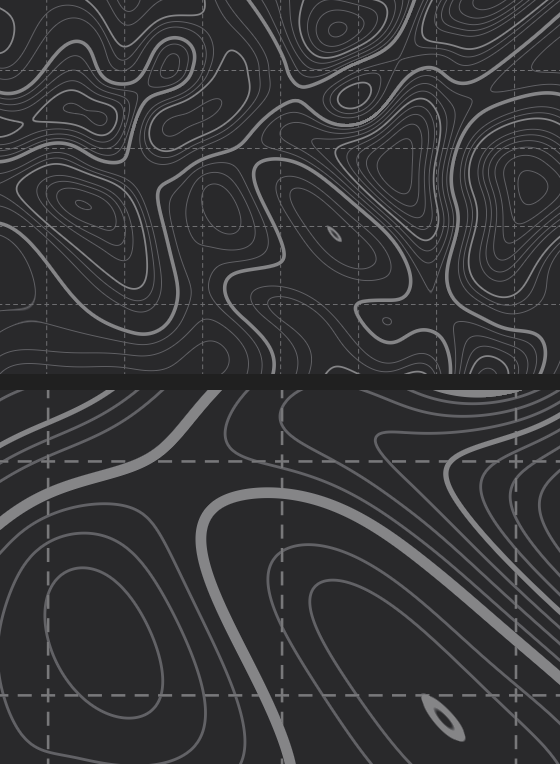
Top: the whole. Bottom: its middle third, enlarged.
A Shadertoy shader for this pattern:

```glsl
// Dark topographic map: grey contour lines of three weights under a dashed survey grid.

#define RELIEF_SCALE 2.8      // hills per canvas height
#define WARP 0.26             // bending of the relief
#define LEVEL_STEP 0.06       // height between contours
#define THIN_WIDTH 0.0025
#define MEDIUM_WIDTH 0.0047
#define THICK_WIDTH 0.0096
#define GRID_CELL 0.2085
#define GRID_ORIGIN vec2(0.125, 0.186)
#define GRID_WIDTH 0.0023
#define DASHES_PER_CELL 10.0
#define DASH_SHARE 0.6
#define SEED vec2(17.3, 5.6)

const vec3 GROUND = vec3(0.160, 0.160, 0.170);
const vec3 FAINT_LINE = vec3(0.385, 0.385, 0.400);
const vec3 BRIGHT_LINE = vec3(0.520, 0.520, 0.530);
const vec3 GRID_LINE = vec3(0.470, 0.470, 0.480);

float hash(vec2 p) {
    return fract(sin(dot(p, vec2(127.1, 311.7))) * 43758.5453);
}

// Slope contribution of one lattice corner
float corner(vec2 cell, vec2 offset) {
    float angle = 6.2832 * hash(cell);
    return dot(vec2(cos(angle), sin(angle)), offset);
}

float gradientNoise(vec2 p) {
    vec2 i = floor(p), f = fract(p);
    vec2 u = f * f * f * (f * (f * 6.0 - 15.0) + 10.0);
    vec2 e = vec2(1.0, 0.0);
    float low = mix(corner(i, f), corner(i + e.xy, f - e.xy), u.x);
    float high = mix(corner(i + e.yx, f - e.yx), corner(i + e.xx, f - e.xx), u.x);
    return mix(low, high, u.y);
}

// Terrain height, bent and made locally steeper or flatter by a slower noise
float relief(vec2 p) {
    vec2 bend = vec2(gradientNoise(p * 1.7 + 31.4), gradientNoise(p * 1.7 + 73.8));
    float height = gradientNoise((p + WARP * bend) * RELIEF_SCALE + SEED);
    return height * (1.1 + 0.8 * bend.x);
}

// Antialiased coverage of a stroke
float stroke(float dist, float width, float pixel) {
    return clamp((0.5 * width - dist) / pixel + 0.5, 0.0, 1.0);
}

// Dashes centred on the crossings, so that each crossing forms a plus
float dash(float along, float pixel) {
    float period = GRID_CELL / DASHES_PER_CELL;
    float dist = abs(fract(along / period + 0.5) - 0.5) * period;
    return stroke(dist, DASH_SHARE * period, pixel);
}

void mainImage(out vec4 fragColor, in vec2 fragCoord) {
    vec2 p = fragCoord / iResolution.y;
    float pixel = 1.0 / iResolution.y;

    // Distance to the nearest contour, from height and slope
    vec2 e = vec2(0.002, 0.0);
    float height = relief(p);
    vec2 slope = vec2(relief(p + e.xy) - relief(p - e.xy),
                      relief(p + e.yx) - relief(p - e.yx)) / (2.0 * e.x);
    float level = floor(height / LEVEL_STEP + 0.5);
    float dist = abs(height - level * LEVEL_STEP) / max(length(slope), 0.3);

    // Weight by level: bold shorelines, outlined hills and hollows, open plains
    bool isThick = level == -1.0;
    bool isMedium = level == 3.0 || level == -5.0;
    bool isOpen = level == 0.0 || level == 4.0;
    float width = isThick ? THICK_WIDTH : (isMedium ? MEDIUM_WIDTH : THIN_WIDTH);
    vec3 ink = isThick || isMedium ? BRIGHT_LINE : FAINT_LINE;
    float contour = isOpen ? 0.0 : stroke(dist, width, pixel);
    vec3 color = mix(GROUND, ink, contour);

    // Dashed grid
    vec2 q = p - GRID_ORIGIN;
    vec2 gridDist = abs(fract(q / GRID_CELL + 0.5) - 0.5) * GRID_CELL;
    float vertical = stroke(gridDist.x, GRID_WIDTH, pixel) * dash(q.y, pixel);
    float horizontal = stroke(gridDist.y, GRID_WIDTH, pixel) * dash(q.x, pixel);
    color = max(color, mix(GROUND, GRID_LINE, max(vertical, horizontal)));

    fragColor = vec4(color, 1.0);
}
```
